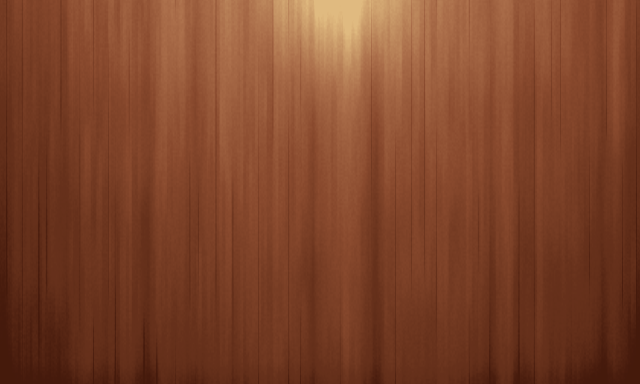
Give the GLSL for this texture, as a WebGL 1 fragment shader.

```glsl
precision highp float;
// Vertical brown wood grain lit by a warm lamp glow from the top centre.

uniform vec2 u_resolution;

#define LAMP_POS vec2(0.535, 1.04)
#define BOTTOM_TONE 0.395
#define TOP_TONE 0.635
#define SIDE_SHADE 0.13
#define LAMP_GAIN 0.22
#define HALO_GAIN 0.06
#define STRIP_CONTRAST 0.085
#define STREAK_GAIN 0.055
#define SPECK_GAIN 0.022
#define SEAM_GAIN 0.06

float hash(vec2 p) {
  vec3 q = fract(vec3(p.xyx) * 0.1031);
  q += dot(q, q.yzx + 33.33);
  return fract((q.x + q.y) * q.z);
}

float valueNoise(vec2 p) {
  vec2 cell = floor(p);
  vec2 f = fract(p);
  f = f * f * (3.0 - 2.0 * f);
  float low = mix(hash(cell), hash(cell + vec2(1.0, 0.0)), f.x);
  float high = mix(hash(cell + vec2(0.0, 1.0)), hash(cell + 1.0), f.x);
  return mix(low, high, f.y);
}

// One column holds a tone that drifts along its height.
float column(float id, float y, float stretch) {
  float yy = y * stretch + hash(vec2(id, 7.0)) * 19.0;
  float row = floor(yy);
  float blend = smoothstep(0.25, 0.75, fract(yy));
  float drift = mix(hash(vec2(id, row + 40.0)), hash(vec2(id, row + 41.0)), blend);
  return mix(hash(vec2(id, 3.0)), drift, 0.55) - 0.5;
}

// Neighbouring columns meet at a narrow softened edge.
float strips(vec2 uv, float count, float stretch, float softness) {
  float x = uv.x * count;
  float id = floor(x);
  float edge = smoothstep(1.0 - softness, 1.0, fract(x));
  return mix(column(id, uv.y, stretch), column(id + 1.0, uv.y, stretch), edge);
}

float band(float x, float centre, float width) {
  float d = (x - centre) / width;
  return exp(-d * d);
}

// Broad planks: shadows are positive, pale planks negative.
float broadStreaks(vec2 uv) {
  float lower = 1.0 - smoothstep(0.35, 0.75, uv.y);
  float upper = smoothstep(0.25, 0.7, uv.y);
  float s = 0.8 * band(uv.x, 0.100, 0.012);
  s += 1.0 * band(uv.x, 0.230, 0.012) * (0.3 + 0.7 * lower);
  s += 0.9 * band(uv.x, 0.308, 0.011) * (0.35 + 0.65 * upper);
  s += 1.0 * band(uv.x, 0.489, 0.012) * (1.0 - smoothstep(0.65, 0.9, uv.y));
  s += 1.1 * band(uv.x, 0.587, 0.012) * (1.0 - smoothstep(0.6, 0.95, uv.y));
  s += 0.8 * band(uv.x, 0.763, 0.011);
  s += 0.7 * band(uv.x, 0.815, 0.014);
  s += 0.8 * band(uv.x, 0.940, 0.010);
  s -= 0.8 * band(uv.x, 0.267, 0.018) * upper;
  s -= 0.5 * band(uv.x, 0.530, 0.022);
  s -= 0.5 * band(uv.x, 0.790, 0.009);
  s -= 0.6 * band(uv.x, 0.965, 0.012) * upper;
  return s;
}

// Thin dark joints, each running over part of the height.
float seams(vec2 uv) {
  float x = uv.x * 46.0;
  float id = floor(x);
  float centre = 0.2 + 0.6 * hash(vec2(id, 61.0));
  float line = 1.0 - smoothstep(0.02, 0.07, abs(fract(x) - centre));
  float span = smoothstep(0.5, 0.7, valueNoise(vec2(id * 3.7, uv.y * 2.5)));
  return line * span;
}

vec3 woodColor(float tone) {
  vec3 c = mix(vec3(0.27, 0.10, 0.045), vec3(0.40, 0.19, 0.105), smoothstep(0.25, 0.40, tone));
  c = mix(c, vec3(0.54, 0.29, 0.18), clamp((tone - 0.40) / 0.14, 0.0, 1.0));
  c = mix(c, vec3(0.67, 0.43, 0.29), clamp((tone - 0.54) / 0.13, 0.0, 1.0));
  return mix(c, vec3(0.88, 0.73, 0.50), clamp((tone - 0.67) / 0.21, 0.0, 1.0));
}

void main() {
  vec2 uv = gl_FragCoord.xy / u_resolution;

  // Overall light: vertical falloff, dark sides and the lamp
  float side = (uv.x - 0.52) * 2.0;
  float tone = mix(BOTTOM_TONE, TOP_TONE, pow(uv.y, 0.85));
  tone -= SIDE_SHADE * side * side;
  tone -= 0.035 * (1.0 - smoothstep(0.0, 0.035, min(uv.x, 1.0 - uv.x)));
  tone -= 0.03 * (1.0 - smoothstep(0.0, 0.07, uv.y));
  vec2 toLamp = uv - LAMP_POS;
  vec2 nearLamp = toLamp / vec2(0.105, 0.19);
  vec2 farLamp = toLamp / vec2(0.30, 0.42);
  float lamp = exp(-dot(nearLamp, nearLamp));
  tone += LAMP_GAIN * lamp + HALO_GAIN * exp(-dot(farLamp, farLamp));

  // Grain from wide planks down to hair-thin fibres
  float grain = 0.45 * strips(uv, 37.0, 1.6, 0.35);
  grain += 0.65 * strips(uv + vec2(0.013, 0.0), 109.0, 4.5, 0.3);
  grain += 0.40 * strips(uv + vec2(0.37, 0.0), 213.0, 8.0, 0.5);
  tone += STRIP_CONTRAST * grain * (1.0 + 0.7 * lamp);
  tone -= STREAK_GAIN * broadStreaks(uv) + SEAM_GAIN * seams(uv);

  // Fine mottling and specks
  tone += SPECK_GAIN * (valueNoise(uv * vec2(420.0, 190.0)) - 0.5);
  tone += 0.025 * (valueNoise(uv * vec2(14.0, 7.0)) - 0.5);

  gl_FragColor = vec4(woodColor(tone), 1.0);
}
```
